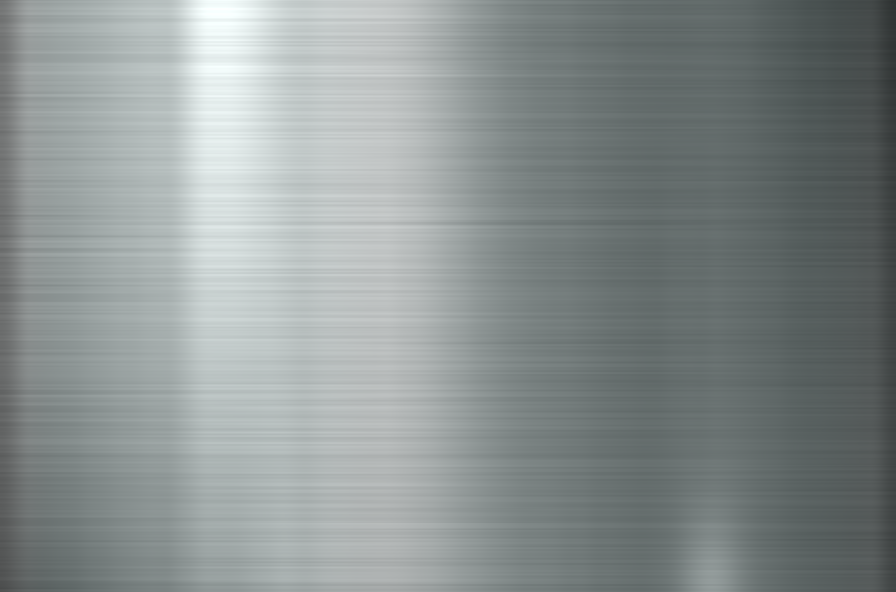
This texture is drawn by a Shadertoy shader. Its source:

```glsl
// Brushed steel sheet with soft vertical reflections and fine horizontal grain.

float hash(vec2 p) {
    vec3 q = fract(vec3(p.xyx) * 0.1031);
    q += dot(q, q.yzx + 33.33);
    return fract((q.x + q.y) * q.z);
}

float valueNoise(vec2 p) {
    vec2 cell = floor(p);
    vec2 f = fract(p);
    f = f * f * (3.0 - 2.0 * f);
    return mix(mix(hash(cell), hash(cell + vec2(1, 0)), f.x),
               mix(hash(cell + vec2(0, 1)), hash(cell + vec2(1, 1)), f.x), f.y);
}

float bell(float x, float center, float width) {
    float d = (x - center) / width;
    return exp(-d * d);
}

// Horizontal scratches; grain finer than the pixel grid fades out.
float scratches(vec2 uv, float lines, float stretch) {
    float visible = smoothstep(0.4, 1.0, iResolution.y / lines);
    return (valueNoise(vec2(uv.x * stretch + lines, uv.y * lines)) - 0.5) * visible;
}

// Brightness across the sheet, shaped at bottom, middle and top together.
float reflection(vec2 uv) {
    float x = uv.x, y = uv.y;
    vec3 rows = vec3(0.32, 0.43, 0.45);
    rows += vec3(0.06, 0.14, 0.16) * smoothstep(0.0, 0.035, x);
    rows += vec3(0.14, 0.12, 0.14) * smoothstep(0.02, 0.20, x);
    rows += vec3(0.08, 0.13, 0.23) * smoothstep(0.185, 0.235, x);
    rows += vec3(0.07, -0.05, -0.18) * smoothstep(0.25, 0.33, x);
    rows += vec3(0.01, -0.02, -0.03) * smoothstep(0.33, 0.45, x);
    rows -= vec3(0.17, 0.24, 0.27) * smoothstep(0.42, 0.60, x);
    rows -= vec3(0.10, 0.10, 0.09) * smoothstep(0.55, 0.75, x);
    rows -= vec3(0.05, 0.07, 0.13) * smoothstep(0.78, 0.97, x);
    rows -= vec3(0.09, 0.08, 0.08) * smoothstep(0.97, 1.0, x);
    vec3 blend = vec3((1.0 - y) * (1.0 - 2.0 * y), 4.0 * y * (1.0 - y), y * (2.0 * y - 1.0));
    float light = dot(rows, blend);

    // Faint seam beside the highlight and the glow rising from the lower edge
    light -= 0.02 * bell(x, 0.34, 0.018);
    light += 0.13 * bell(x, 0.793, 0.032) * exp(-y * y / 0.018);
    light += 0.07 * bell(x, 0.805, 0.065) * exp(-y / 0.35);
    return light;
}

void mainImage(out vec4 fragColor, in vec2 fragCoord) {
    vec2 uv = fragCoord / iResolution.xy;
    float light = reflection(uv);

    // Brushed grain at several thicknesses
    float grain = 0.075 * scratches(uv, 338.0, 3.0)
                + 0.055 * scratches(uv, 211.0, 2.0)
                + 0.030 * scratches(uv, 83.0, 1.5);
    float groove = smoothstep(0.8, 1.0, valueNoise(vec2(uv.x * 2.0, uv.y * 170.0)));
    light *= 1.0 + grain - 0.04 * groove;
    light += 0.008 * (valueNoise(vec2(uv.x * 60.0, uv.y * 2.0)) - 0.5);

    // Cool steel tint, more neutral at the sides and on the broad pale band
    float coolness = 1.0 - 0.8 * bell(uv.x, 0.0, 0.04)
                   - 0.55 * bell(uv.x, 0.43, 0.08) - 0.5 * bell(uv.x, 1.0, 0.06);
    vec3 color = light + coolness * vec3(-0.026, 0.008, 0.006);
    fragColor = vec4(clamp(color, 0.0, 1.0), 1.0);
}
```
